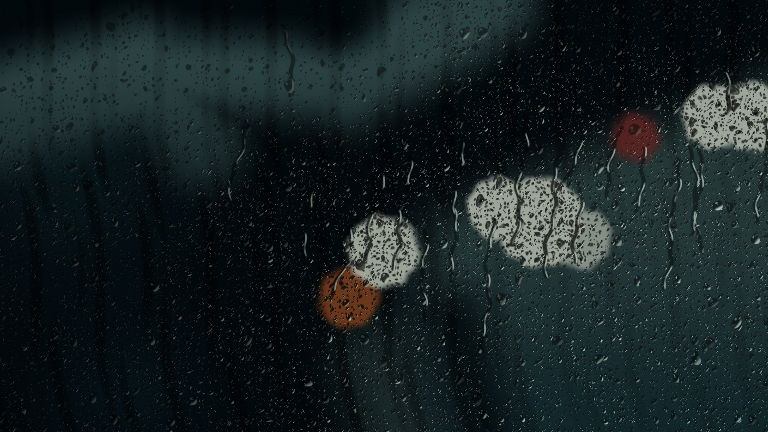
Write a Shadertoy shader that draws this texture.

```glsl
const vec3 NIGHT = vec3(0.006, 0.034, 0.048);
const vec3 TEAL = vec3(0.17, 0.26, 0.26);
const vec3 LAMP = vec3(0.66, 0.69, 0.64);
const vec3 AMBER = vec3(0.45, 0.23, 0.11);
const vec3 RED = vec3(0.36, 0.14, 0.13);

vec3 hash3(vec2 p) {
    vec3 q = fract(vec3(p.xyx) * vec3(0.1031, 0.103, 0.0973));
    q += dot(q, q.yxz + 33.33);
    return fract((q.xxy + q.yzz) * q.zyx);
}

float cellular(vec2 p) {
    vec2 id = floor(p);
    float nearest = 2.0;
    for (int y = -1; y <= 1; y++)
    for (int x = -1; x <= 1; x++) {
        vec2 cell = id + vec2(x, y);
        vec3 h = hash3(cell);
        nearest = min(nearest, length(cell + h.xy - p) + 0.3 * h.z);
    }
    return nearest;
}

float capsule(vec2 p, vec2 a, vec2 b, float r) {
    vec2 ab = b - a;
    return length(p - a - ab * clamp(dot(p - a, ab) / dot(ab, ab), 0.0, 1.0)) - r;
}

float glow(float d, float soft) {
    return smoothstep(soft, -soft, d);
}

float disc(vec2 p, vec2 centre, float r, float soft) {
    return glow(length(p - centre) - r, soft);
}

// Returns drop coverage and glint strength
vec2 drops(vec2 p, float size, float density, float seed) {
    vec2 g = p / size, id = floor(g);
    vec3 h = hash3(id + seed);
    vec2 d = g - id - 0.5 - (h.xy - 0.5) * 0.4;
    d.x *= 1.0 + 0.5 * h.y;
    float r = mix(0.15, 0.3, h.z * h.z);
    float aa = 0.6 / (iResolution.y * size);
    float body = smoothstep(r + aa, r - aa, length(d)) * step(fract(h.z * 17.3), density);
    float rim = smoothstep(0.2, 0.75, dot(d / r, vec2(0.65, -0.75)));
    float spark = smoothstep(0.4, 0.1, length(d / r - vec2(-0.35, 0.45)));
    return body * vec2(1.0, max(rim, 0.6 * spark) * (0.2 + 0.8 * h.x * h.x));
}

// Winding water trail between two ends, as coverage and glint
vec2 rivulet(vec2 p, vec2 top, vec2 bottom, float seed) {
    float t = clamp((top.y - p.y) / (top.y - bottom.y), 0.0, 1.0);
    float x = mix(top.x, bottom.x, t) + 0.006 * sin(p.y * 37.0 + seed) + 0.003 * sin(p.y * 101.0 + seed * 2.3);
    float dx = p.x - x;
    float dy = max(max(p.y - top.y, bottom.y - p.y), 0.0);
    float body = smoothstep(0.007, 0.003, length(vec2(dx, dy)));
    float broken = smoothstep(-0.3, 0.9, sin(p.y * 61.0 + seed * 3.1) + 0.6 * sin(p.y * 157.0 + seed));
    return body * vec2(1.0, 0.75 * smoothstep(0.0035, 0.0008, abs(dx - 0.0025)) * broken);
}

float paleShape(vec2 p) {
    float d = capsule(p, vec2(-0.05, 0.72), vec2(0.33, 0.83), 0.12);
    d = min(d, capsule(p, vec2(0.33, 0.83), vec2(0.47, 0.66), 0.09));
    d = min(d, capsule(p, vec2(0.4, 0.83), vec2(0.8, 0.81), 0.09));
    d = min(d, capsule(p, vec2(0.8, 0.81), vec2(1.12, 1.0), 0.11));
    return glow(d, 0.07) * (1.0 - disc(p, vec2(0.79, 0.97), 0.08, 0.06));
}

vec3 street(vec2 p, float pale) {
    vec3 col = NIGHT;
    col += vec3(0.025, 0.06, 0.065) * disc(p, vec2(0.16, 0.6), 0.16, 0.28);
    col += vec3(0.015, 0.045, 0.055) * disc(p, vec2(0.3, 0.1), 0.1, 0.2);
    col = mix(col, TEAL, pale * (0.6 + 0.4 * smoothstep(0.6, 0.88, p.y)));

    // Misty road on the right with its dark gap
    float road = glow(p.y - 0.5 - 0.4 * (p.x - 0.995), 0.1) * smoothstep(0.82, 1.12, p.x);
    road *= 1.0 - 0.85 * glow(capsule(p, vec2(1.06, 0.26), vec2(1.14, -0.05), 0.06), 0.08);
    col = mix(col, mix(TEAL * vec3(0.4, 0.58, 0.64), TEAL * 0.85, smoothstep(0.0, 0.5, p.y)), road);
    col = mix(col, TEAL * 0.7, 0.8 * glow(capsule(p, vec2(0.87, 0.16), vec2(0.92, -0.02), 0.08), 0.1));

    // Dark smears running down the glass
    float x = p.x + 0.12 * p.y;
    float smear = sin(x * 47.0 + 2.0 * sin(p.y * 5.0)) + 0.7 * sin(x * 123.0 + 2.0 * sin(p.y * 11.0));
    return col * (1.0 - 0.45 * smoothstep(0.0, 1.5, smear) * (1.0 - 0.75 * max(road, pale)));
}

void mainImage(out vec4 fragColor, in vec2 fragCoord) {
    vec2 p = fragCoord / iResolution.y;
    vec2 w = p + 0.003 * vec2(sin(p.y * 83.0 + 3.0 * sin(p.x * 41.0)), sin(p.x * 97.0 + 2.0 * sin(p.y * 53.0)));
    float pale = paleShape(p);
    vec3 col = street(p, pale);

    // Blurred lamps
    float lamps = disc(w, vec2(0.887, 0.417), 0.083, 0.012);
    lamps = max(lamps, disc(w, vec2(1.155, 0.517), 0.073, 0.01));
    lamps = max(lamps, disc(w, vec2(1.25, 0.486), 0.104, 0.01));
    lamps = max(lamps, 0.8 * disc(w, vec2(1.345, 0.447), 0.07, 0.012));
    lamps = max(lamps, disc(w, vec2(1.655, 0.73), 0.075, 0.01));
    lamps = max(lamps, disc(w, vec2(1.74, 0.73), 0.08, 0.01));
    float amber = disc(w, vec2(0.808, 0.31), 0.069, 0.014);
    float red = disc(w, vec2(1.472, 0.683), 0.054, 0.022);
    col = mix(mix(col, AMBER, 0.92 * amber), RED, 0.9 * red);
    float mottle = smoothstep(0.16, 0.42, cellular(w * 76.0));
    col = mix(col, LAMP * mix(0.35, 1.0, mottle), lamps * 0.92);

    // Rain beads at four sizes, gathered into patches
    float upperLeft = smoothstep(0.58, 0.8, p.y) * smoothstep(1.15, 0.85, p.x);
    float patches = 0.5 + 0.25 * sin(p.x * 31.0 + 3.0 * sin(p.y * 7.0)) + 0.25 * sin(p.y * 23.0 + 4.0 * sin(p.x * 9.0));
    float density = mix(0.5 + 0.5 * patches, 0.3, upperLeft);
    vec2 water = drops(w + 0.19, 0.0095, density * 0.8, 29.0);
    water = max(water, drops(w, 0.014, density, 11.0));
    water = max(water, drops(w + 0.37, 0.024, density * 0.9, 47.0));
    water = max(water, drops(w + 0.71, 0.045, density * 0.5 + 0.3 * max(lamps, amber), 83.0));

    // Trails over the glass
    water = max(water, rivulet(p, vec2(0.66, 0.94), vec2(0.68, 0.78), 1.0));
    water = max(water, rivulet(p, vec2(0.57, 0.72), vec2(0.53, 0.54), 2.0));
    water = max(water, rivulet(p, vec2(1.05, 0.55), vec2(1.05, 0.35), 3.0));
    water = max(water, rivulet(p, vec2(1.36, 0.7), vec2(1.29, 0.55), 4.0));
    water = max(water, rivulet(p, vec2(1.6, 0.66), vec2(1.62, 0.42), 5.0));
    for (float i = 0.0; i < 16.0; i++) {
        vec3 h = hash3(vec2(i, 19.0));
        vec2 top = vec2(0.7 + 0.07 * i + 0.05 * h.x, 0.36 + 0.022 * i + 0.22 * h.y);
        water = max(water, rivulet(p, top, top - vec2(0.05 * h.x, 0.12 + 0.2 * h.z), i * 5.7));
    }

    float ambient = mix(0.28, 0.72, smoothstep(0.2, 0.95, p.x)) * mix(1.0, 0.5, upperLeft);
    ambient *= 1.0 - 0.55 * smoothstep(0.75, 1.0, p.y);
    col *= 1.0 - water.x * mix(0.45, 0.75, max(lamps, amber));
    col += vec3(0.88, 0.96, 0.9) * water.y * ambient;
    fragColor = vec4(col, 1.0);
}
```
